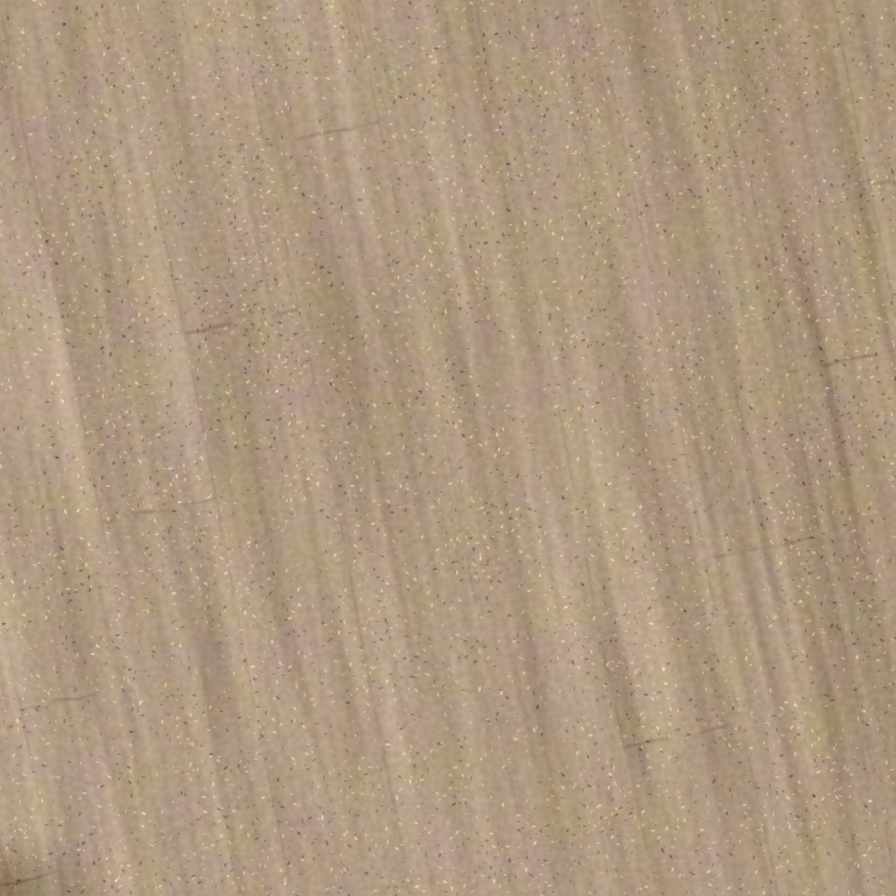
Give the GLSL for this texture, as a WebGL 2 fragment shader.

```glsl
#version 300 es
precision highp float;
// Pale wooden floor with slanted grain, faint plank joints and sandy speckles.

uniform vec2 u_resolution;
out vec4 fragColor;

vec3 hash3(vec2 p) {
    vec3 q = fract(p.xyx * vec3(0.1031, 0.1030, 0.0973));
    q += dot(q, q.yxz + 33.33);
    return fract((q.xxy + q.yzz) * q.zyx);
}

vec2 gradientAt(vec2 cell) {
    float angle = 6.2832 * hash3(cell).x;
    return vec2(cos(angle), sin(angle));
}

float gradientNoise(vec2 p) {
    vec2 i = floor(p), f = fract(p);
    vec2 w = f * f * f * (f * (f * 6.0 - 15.0) + 10.0);
    vec2 e = vec2(0.0, 1.0);
    float low = mix(dot(gradientAt(i), f), dot(gradientAt(i + e.yx), f - e.yx), w.x);
    float high = mix(dot(gradientAt(i + e), f - e), dot(gradientAt(i + 1.0), f - 1.0), w.x);
    return mix(low, high, w.y);
}

// One jittered, randomly turned oval per cell; returns a signed colour offset.
vec3 speckles(vec2 p, float share) {
    vec2 cell = floor(p);
    vec3 place = hash3(cell + 17.0), kind = hash3(cell + 91.0);
    vec2 d = fract(p) - 0.5 - (place.xy - 0.5) * 0.4;
    float angle = 3.1416 * place.z;
    d = mat2(cos(angle), sin(angle), -sin(angle), cos(angle)) * d;
    float oval = 1.0 - smoothstep(0.08, 0.3, length(d * vec2(0.85, 1.5)));
    vec3 tone = kind.y > 0.45 ? vec3(0.15, 0.14, 0.09) : vec3(-0.15, -0.14, -0.10);
    tone += (kind.z - 0.5) * vec3(0.03, 0.0, -0.10);
    return tone * oval * step(kind.x, share) * (0.5 + 0.7 * place.x);
}

void main() {
    vec2 p = gl_FragCoord.xy / u_resolution.y;

    // Coordinate across the grain, slightly bent
    float across = p.x + 0.2 * p.y + 0.012 * gradientNoise(p * vec2(1.5, 2.0));
    vec2 grain = vec2(across, p.y);

    // Base colour with a broad sheen, paler to the lower left
    vec3 color = vec3(0.682, 0.598, 0.502);
    color += vec3(0.036, 0.036, 0.046) * (0.5 - 0.75 * p.x - 0.3 * (p.y - 0.5));
    color += 0.03 * gradientNoise(p * 2.5 + 4.0);
    color -= 0.16 * (1.0 - smoothstep(0.0, 0.11, length(p * vec2(0.8, 1.3))));

    // Grain streaks: broad bands, finer fibres, pale ribbons and dark veins
    float streak = 0.055 * gradientNoise(grain * vec2(17.0, 1.3));
    streak += 0.06 * gradientNoise(grain * vec2(48.0, 2.6) + 7.0);
    streak += 0.04 * gradientNoise(grain * vec2(105.0, 7.0) + 31.0);
    float ribbon = gradientNoise(grain * vec2(24.0, 1.6) + 53.0);
    streak += 0.045 * smoothstep(0.2, 0.42, ribbon);
    float vein = gradientNoise(grain * vec2(38.0, 2.2) + 77.0);
    streak -= 0.045 * smoothstep(0.24, 0.48, vein);
    color += streak * vec3(1.0, 0.98, 0.92);

    // Plank sides and stepped end joints, worn away in places
    float plank = across / 0.133;
    float row = floor(plank + 0.5);
    float offset = plank - row;
    float wear = smoothstep(-0.3, 0.25, gradientNoise(p * 24.0));
    float side = 1.0 - smoothstep(0.0005, 0.003, 0.133 * (0.5 - abs(offset)));
    float jointHeight = mod(0.012 + 0.2095 * row, 1.09);
    float joint = p.y - jointHeight - 0.026 * offset;
    joint += 0.004 * gradientNoise(p * 30.0);
    float gap = 1.0 - smoothstep(0.0005, 0.0032, abs(joint));
    color -= vec3(0.075, 0.075, 0.065) * wear * max(gap, 0.5 * side);
    color += 0.012 * (hash3(vec2(row, floor((p.y - jointHeight) / 1.09))).x - 0.5);

    // Soft pink, olive and grey blotches
    float pinkness = gradientNoise(p * 13.0 + 11.0) + 0.7 * gradientNoise(p * 38.0);
    float yellowness = gradientNoise(p * 17.0 + 29.0) + 0.7 * gradientNoise(p * 46.0);
    color += pinkness * vec3(0.012, -0.018, 0.014);
    color += yellowness * vec3(0.006, 0.008, -0.034);

    // Fine surface texture and clustered speckles
    color += 0.045 * gradientNoise(p * 155.0);
    color += 0.03 * gradientNoise(p * 80.0 + 5.0);
    float cluster = gradientNoise(p * 9.0 + 3.0) + 0.6 * gradientNoise(grain * vec2(30.0, 4.0));
    float share = 0.27 + 0.3 * cluster;
    mat2 turn = mat2(0.8, 0.6, -0.6, 0.8);
    color += speckles(turn * p * 92.0, share);
    color += 0.8 * speckles(p * turn * 125.0 + 40.5, share);

    fragColor = vec4(clamp(color, 0.0, 1.0), 1.0);
}
```
